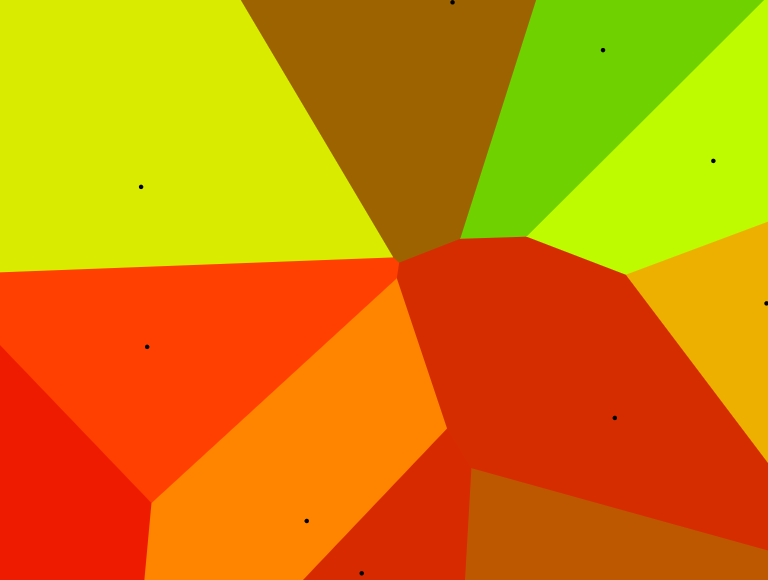
Reproduce this background procedurally as a Shadertoy shader.

```glsl
const int SITE_COUNT = 11;
const int UPPER_COUNT = 4;           // sites in the upper right fan
const float UPPER_START = -2.0;      // degrees
const float UPPER_STEP = 22.0;
const float UPPER_SPREAD = 1.4;      // growth of the step
const float UPPER_RADIUS = 0.66;     // canvas heights
const float UPPER_SHRINK = 0.05;
const float LOWER_START = 157.0;
const float LOWER_STEP = 29.0;
const float LOWER_RADIUS = 0.455;
const float LOWER_ZIGZAG = 7.5;      // degrees
const float ZIGZAG_RADIUS = 0.035;
const float OUTER_REACH = 0.345;     // extra radius of every third site
const float OUTER_SHRINK = 0.04;
const float DOT_RADIUS = 0.0038;

// Red and green of each cell; blue is always zero
const vec2 CELL_COLORS[SITE_COUNT] = vec2[SITE_COUNT](
    vec2(0.935, 0.69), vec2(0.745, 0.98), vec2(0.44, 0.82), vec2(0.61, 0.39),
    vec2(0.85, 0.925), vec2(1.0, 0.25), vec2(0.937, 0.106), vec2(1.0, 0.52),
    vec2(0.847, 0.165), vec2(0.745, 0.345), vec2(0.835, 0.176));

vec2 polar(float degreesAngle, float radius) {
    float angle = radians(degreesAngle);
    return radius * vec2(cos(angle), sin(angle));
}

// Sites form two fans around the centre: a tightening arc and a zigzag arc
vec2 sitePosition(int index) {
    if (index < UPPER_COUNT) {
        float k = float(index);
        return polar(UPPER_START + k * (UPPER_STEP + k * UPPER_SPREAD),
                     UPPER_RADIUS - UPPER_SHRINK * k);
    }
    int step3 = index - UPPER_COUNT;
    float j = float(step3);
    float zigzag = (step3 > 0 && step3 < 5) ? 2.0 * mod(j, 2.0) - 1.0 : 0.0;
    float reach = step3 % 3 == 2 ? OUTER_REACH - OUTER_SHRINK * j : 0.0;
    return polar(LOWER_START + LOWER_STEP * j + LOWER_ZIGZAG * zigzag,
                 LOWER_RADIUS + reach - ZIGZAG_RADIUS * zigzag);
}

void mainImage(out vec4 fragColor, in vec2 fragCoord) {
    float pixel = 1.0 / iResolution.y;
    vec2 p = (fragCoord - 0.5 * iResolution.xy) * pixel;

    // Nearest and second nearest site
    float nearDist = 1e3, nextDist = 1e3;
    int nearCell = 0, nextCell = 0;
    for (int i = 0; i < SITE_COUNT; i++) {
        float dist = distance(p, sitePosition(i));
        if (dist < nearDist) {
            nextDist = nearDist;
            nextCell = nearCell;
            nearDist = dist;
            nearCell = i;
        } else if (dist < nextDist) {
            nextDist = dist;
            nextCell = i;
        }
    }

    // Flat cells with a one pixel blend across the border
    float siteGap = distance(sitePosition(nearCell), sitePosition(nextCell));
    float border = (nextDist * nextDist - nearDist * nearDist) / (2.0 * siteGap);
    float inside = clamp(0.5 + border / pixel, 0.0, 1.0);
    vec2 redGreen = mix(CELL_COLORS[nextCell], CELL_COLORS[nearCell], inside);

    // Black dot on each site
    float dotEdge = clamp(0.5 + (nearDist - DOT_RADIUS) / pixel, 0.0, 1.0);
    fragColor = vec4(redGreen * dotEdge, 0.0, 1.0);
}
```
